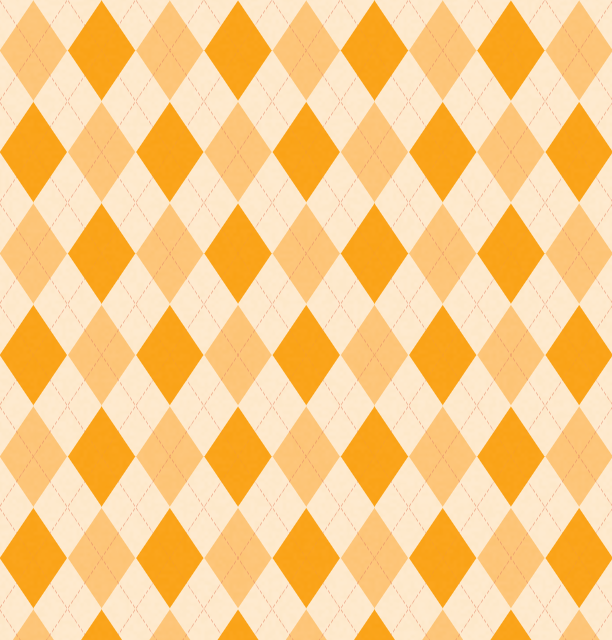
This pattern is drawn by a Shadertoy shader. Its source:

```glsl
// Argyle: a grid of touching diamonds, alternately orange and peach, on cream.
// Diamonds are distance functions in a repeated cell; thin dashed diagonals
// cross at every cell centre and corner, and a hash noise adds faint mottling.

#define PITCH vec2(0.1066, 0.1586)   // cell size, in canvas heights
#define SHIFT vec2(0.011, 0.002)     // grid offset, in cells
#define FILL 0.987                   // diamond size relative to its cell
#define LINE_WIDTH 0.0013            // stitch width, in canvas heights
#define DASHES 21.0                  // dashes per cell diagonal
#define DASH_FILL 0.68               // drawn share of each dash
#define MOTTLE 0.012                 // strength of the print mottling
#define CREAM vec3(0.995, 0.914, 0.800)
#define PEACH vec3(0.992, 0.772, 0.470)
#define ORANGE vec3(0.982, 0.642, 0.100)
#define STITCH vec3(0.890, 0.520, 0.400)

float hash(vec2 p) {
    vec3 q = fract(vec3(p.xyx) * 0.1031);
    q += dot(q, q.yzx + 33.33);
    return fract((q.x + q.y) * q.z);
}

float valueNoise(vec2 p) {
    vec2 cell = floor(p);
    vec2 f = fract(p);
    f = f * f * (3.0 - 2.0 * f);
    float low = mix(hash(cell), hash(cell + vec2(1.0, 0.0)), f.x);
    float high = mix(hash(cell + vec2(0.0, 1.0)), hash(cell + 1.0), f.x);
    return mix(low, high, f.y);
}

// Signed distance to a diamond with the given half-diagonals.
float diamond(vec2 p, vec2 halfSize) {
    vec2 q = abs(p) / halfSize;
    return (q.x + q.y - 1.0) / length(1.0 / halfSize);
}

float coverage(float dist, float pixel) {
    return clamp(0.5 - dist / pixel, 0.0, 1.0);
}

// Dashed lines wherever the diagonal coordinate is a whole number.
float stitches(float diagonal, float along, float pixel) {
    float dist = abs(fract(diagonal + 0.5) - 0.5) / length(1.0 / PITCH);
    float line = coverage(dist - 0.5 * LINE_WIDTH, pixel);
    float dashLength = length(PITCH) / DASHES;
    float dashDist = abs(fract(along * DASHES) - 0.5) - 0.5 * DASH_FILL;
    return line * coverage(dashDist * dashLength, pixel);
}

void mainImage(out vec4 fragColor, in vec2 fragCoord) {
    float pixel = 1.0 / iResolution.y;
    vec2 p = vec2(fragCoord.x, iResolution.y - fragCoord.y) * pixel;

    // Repeated cells, counted from the top left
    vec2 grid = p / PITCH + SHIFT;
    vec2 cell = floor(grid);
    vec2 local = (fract(grid) - 0.5) * PITCH;

    // Diamonds in checkerboard colours
    float isOrange = mod(cell.x + cell.y, 2.0);
    float inside = coverage(diamond(local, 0.5 * PITCH * FILL), pixel);
    vec3 color = mix(CREAM, mix(PEACH, ORANGE, isOrange), inside);

    // Crossing stitches, almost lost on the orange
    float stitch = max(stitches(grid.x + grid.y, grid.x, pixel),
                       stitches(grid.x - grid.y, grid.x, pixel));
    float strength = mix(0.55, 0.16, isOrange * inside);
    color = mix(color, STITCH, stitch * strength);

    // Faint mottling, strongest in blue
    float mottle = valueNoise(p * 180.0) - 0.5;
    color += MOTTLE * mottle * vec3(0.5, 1.0, 2.5);

    fragColor = vec4(clamp(color, 0.0, 1.0), 1.0);
}
```
